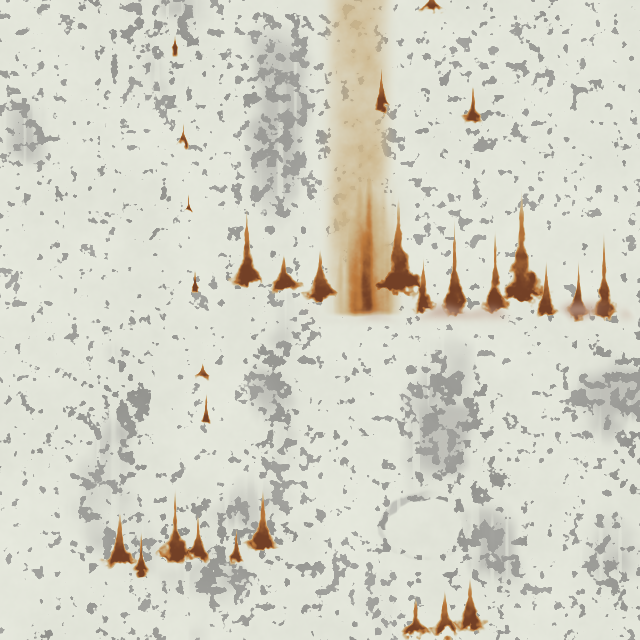
This texture is drawn by a Shadertoy shader. Its source:

```glsl
// Weathered white painted metal: flaking grey patches, rust spires and tan runoff.

const vec3 PAINT = vec3(0.89, 0.90, 0.855);
const vec3 WASH_GREY = vec3(0.69, 0.69, 0.67);
const vec3 FLAKE_GREY = vec3(0.58, 0.58, 0.565);
const vec3 TAN = vec3(0.80, 0.71, 0.54);
const vec3 ORANGE = vec3(0.74, 0.48, 0.24);
const vec3 BROWN = vec3(0.45, 0.25, 0.15);

// Worn areas: centre.xy, radius.zw
const vec4 WORN[10] = vec4[10](
    vec4(0.25, 0.94, 0.09, 0.12), vec4(0.43, 0.82, 0.06, 0.18),
    vec4(0.44, 0.40, 0.06, 0.11), vec4(0.69, 0.34, 0.07, 0.14),
    vec4(0.97, 0.12, 0.06, 0.10), vec4(0.04, 0.79, 0.06, 0.09),
    vec4(0.20, 0.36, 0.05, 0.14), vec4(0.34, 0.15, 0.13, 0.08),
    vec4(0.77, 0.13, 0.05, 0.09), vec4(0.95, 0.40, 0.07, 0.10));

// Integer hash, three values in 0..1
vec3 hash3(ivec2 cell, int seed) {
    uvec3 v = uvec3(cell.x, cell.y, seed) * 1664525u + 1013904223u;
    v.x += v.y * v.z; v.y += v.z * v.x; v.z += v.x * v.y;
    v ^= v >> 16u;
    v.x += v.y * v.z; v.y += v.z * v.x; v.z += v.x * v.y;
    return vec3(v >> 8u) / 16777216.0;
}

float valueNoise(vec2 p, int seed) {
    ivec2 i = ivec2(floor(p));
    vec2 f = fract(p);
    f = f * f * (3.0 - 2.0 * f);
    float low = mix(hash3(i, seed).x, hash3(i + ivec2(1, 0), seed).x, f.x);
    float high = mix(hash3(i + ivec2(0, 1), seed).x, hash3(i + ivec2(1, 1), seed).x, f.x);
    return mix(low, high, f.y);
}

float fbm(vec2 p, int seed) {
    float sum = 0.0, weight = 0.57;
    for (int i = 0; i < 3; i++) {
        sum += weight * valueNoise(p, seed + i);
        p = mat2(1.6, 1.2, -1.2, 1.6) * p + 7.3;
        weight *= 0.5;
    }
    return sum;
}

// Sum of soft worn areas
float wornAmount(vec2 p) {
    float sum = 0.0;
    for (int i = 0; i < 10; i++) {
        vec2 d = (p - WORN[i].xy) / WORN[i].zw;
        sum += exp(-dot(d, d));
    }
    return sum;
}

// Rust spire: broad ragged foot narrowing to a faint tip
float spire(vec2 p, vec2 foot, float width, float height, float rough) {
    vec2 q = p - foot;
    float up = clamp(1.0 - q.y / height, 0.0, 1.0);
    float halfWidth = width * (0.22 * up + 0.78 * pow(up, 5.0)) + 0.0005;
    float side = 1.0 - smoothstep(0.45, 1.25, abs(q.x) / halfWidth + rough);
    float bottom = smoothstep(-0.012, -0.002, q.y + rough * 0.025);
    return side * bottom * smoothstep(0.0, 0.35, up) * (0.2 + 0.8 * up);
}

// Row of spires between two points
float spireRow(vec2 p, vec2 start, vec2 end, int count, float size, float rough, int seed) {
    float rust = 0.0;
    for (int i = 0; i < count; i++) {
        vec3 r = hash3(ivec2(i, count), seed);
        vec2 foot = mix(start, end, (float(i) + 0.2 + 0.6 * r.x) / float(count));
        foot.y += (r.z - 0.4) * size * 0.25;
        float width = size * mix(0.12, 0.32, r.z);
        rust = max(rust, spire(p, foot, width, size * mix(0.5, 1.4, r.y), rough));
    }
    return rust;
}

// Colour ramp from paint through runoff to dark rust
vec3 stain(vec3 base, float amount) {
    vec3 c = mix(base, TAN, smoothstep(0.0, 0.3, amount));
    c = mix(c, ORANGE, smoothstep(0.25, 0.55, amount));
    return mix(c, BROWN, smoothstep(0.5, 0.95, amount));
}

void mainImage(out vec4 fragColor, in vec2 fragCoord) {
    vec2 uv = fragCoord / iResolution.xy;
    float grain = fbm(uv * 78.0, 11);
    float cloud = fbm(uv * 13.0, 23);
    float fibre = valueNoise(uv * vec2(130.0, 7.0), 31);
    float rough = (fbm(uv * 60.0, 41) - 0.5) * 1.5;

    // Bare oval chip with a flaked rim
    vec2 chipPos = (uv - vec2(0.66, 0.178)) / vec2(0.056, 0.042);
    float chip = length(chipPos) + (cloud - 0.5) * 0.5 + rough * 0.12;
    float rim = exp(-pow((chip - 1.12) / 0.13, 2.0));
    float outside = smoothstep(0.94, 1.0, chip);

    // Density of wear
    float column = fbm(uv * vec2(7.0, 3.5) + 3.0, 53) - 0.5;
    float wear = 0.13 + 0.75 * wornAmount(uv) + 0.9 * column + 0.7 * (cloud - 0.5);
    wear = clamp(wear + 0.8 * rim, 0.0, 1.0);

    // Paint, soft wash and crisp flakes
    vec3 col = PAINT + (cloud - 0.5) * 0.035 + (grain - 0.5) * 0.02;
    float wash = smoothstep(0.4, 1.0, wear) * smoothstep(0.28, 0.65, cloud);
    wash *= 1.0 - 0.6 * smoothstep(0.62, 0.85, fibre);
    col = mix(col, WASH_GREY, wash * 0.7 * outside);
    float edge = mix(0.73, 0.5, wear);
    float flake = smoothstep(edge - 0.015, edge + 0.035, grain) * outside;
    col = mix(col, FLAKE_GREY + (cloud - 0.5) * 0.12, flake * 0.92);

    // Runoff above the seam
    float seam = 0.51 + 0.05 * smoothstep(0.5, 0.34, uv.x) + (cloud - 0.5) * 0.02;
    float above = smoothstep(seam - 0.008, seam + 0.008, uv.y);
    float run = exp(-pow((uv.x - 0.572) / 0.034, 2.0));
    float halo = exp(-pow((uv.x - 0.56) / 0.05, 4.0));
    float rust = above * run * smoothstep(0.82, 0.5, uv.y) * (0.5 + 0.55 * fibre);
    rust = max(rust, above * halo * (0.06 + 0.22 * cloud));

    // Rust rows and scattered spots
    rust = max(rust, spireRow(uv, vec2(0.35, 0.565), vec2(0.52, 0.53), 3, 0.09, rough, 61));
    rust = max(rust, spireRow(uv, vec2(0.59, 0.535), vec2(0.98, 0.525), 8, 0.125, rough, 67));
    rust = max(rust, spireRow(uv, vec2(0.15, 0.11), vec2(0.44, 0.145), 6, 0.08, rough, 71));
    rust = max(rust, spireRow(uv, vec2(0.52, 0.845), vec2(0.80, 0.805), 2, 0.05, rough, 73));
    rust = max(rust, spireRow(uv, vec2(0.64, 0.01), vec2(0.76, 0.02), 3, 0.09, rough, 79));
    rust = max(rust, spireRow(uv, vec2(0.27, 0.97), vec2(0.33, 0.25), 6, 0.035, rough, 83));
    rust = max(rust, spireRow(uv, vec2(0.66, 0.98), vec2(0.69, 0.98), 1, 0.06, rough, 89));
    rust *= 0.82 + 0.4 * grain;
    col = stain(col, rust);

    // Pinkish bloom along the seam
    float bloom = exp(-pow((uv.y - seam) / 0.012, 2.0)) * smoothstep(0.46, 0.56, uv.x);
    col = mix(col, vec3(0.74, 0.61, 0.54), bloom * smoothstep(0.4, 0.75, cloud) * 0.7);
    fragColor = vec4(col, 1.0);
}
```
